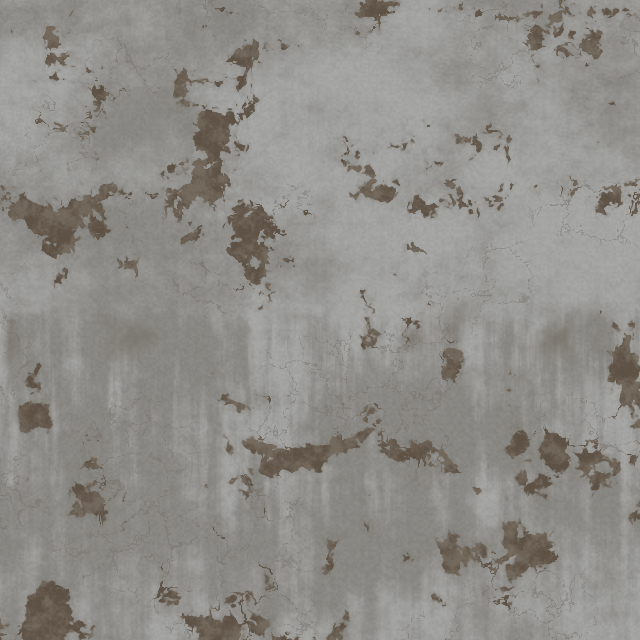
This texture is drawn by a Shadertoy shader. Its source:

```glsl
// Weathered concrete wall: pale grey plaster with soft clouds, runoff streaks
// below a seam, hairline cracks, and brown flaked patches. Flakes are layered
// noise cut by a threshold that drops along worn bands and along the cracks.

const vec3 PALE_PLASTER = vec3(0.645, 0.647, 0.640);
const vec3 DULL_PLASTER = vec3(0.535, 0.528, 0.510);
const vec3 STAIN        = vec3(0.450, 0.425, 0.390);
const vec3 DEEP_BROWN   = vec3(0.355, 0.308, 0.255);
const vec3 DUSTY_BROWN  = vec3(0.450, 0.408, 0.358);

const float SEAM_Y       = 0.50;   // runoff streaks start here
const float JOINT_Y      = 0.685;  // worn horizontal joint
const float COLUMN_X     = 0.33;   // worn vertical joint
const float FLAKE_SCALE  = 14.0;
const float CRACK_SCALE  = 15.0;
const float FLAKE_EDGE   = 0.018;
const float SOUND_CUT    = 0.695;  // flake threshold on sound plaster
const float WORN_CUT     = 0.515;  // flake threshold on worn plaster
const float GRAIN_AMOUNT = 0.035;

float hash(vec2 p) {
    return fract(sin(dot(p, vec2(127.1, 311.7))) * 43758.5453);
}

float noise(vec2 p) {
    vec2 i = floor(p), f = fract(p);
    f = f * f * (3.0 - 2.0 * f);
    return mix(mix(hash(i), hash(i + vec2(1, 0)), f.x),
               mix(hash(i + vec2(0, 1)), hash(i + vec2(1, 1)), f.x), f.y);
}

// Layered noise in 0..1; a higher gain gives a more ragged result.
float fbm(vec2 p, float gain) {
    float sum = 0.0, total = 0.0, weight = 1.0;
    for (int i = 0; i < 5; i++) {
        sum += weight * noise(p);
        total += weight;
        weight *= gain;
        p = p * 2.0 + 17.3;
    }
    return sum / total;
}

float band(float d, float width) {
    return exp(-d * d / (width * width));
}

// Gap between the two nearest cell centres: zero on a crack line.
float crackGap(vec2 p) {
    vec2 cell = floor(p), f = fract(p);
    float nearest = 8.0, second = 8.0;
    for (int y = -1; y <= 1; y++)
    for (int x = -1; x <= 1; x++) {
        vec2 o = vec2(x, y);
        vec2 centre = o + vec2(hash(cell + o), hash(cell + o + 57.0));
        float d = length(centre - f);
        second = min(second, max(nearest, d));
        nearest = min(nearest, d);
    }
    return second - nearest;
}

// How worn the plaster is, 0..1: joints, their crossing, edges and foot.
float wear(vec2 p) {
    vec2 q = p + 0.05 * (vec2(fbm(p * 9.0, 0.5), fbm(p * 9.0 + 40.0, 0.5)) - 0.5);
    float upper = smoothstep(SEAM_Y - 0.02, SEAM_Y + 0.05, q.y);
    float w = 0.85 * band(q.y - JOINT_Y, 0.030);
    w += 0.65 * upper * band(q.x - COLUMN_X, 0.050);
    w += 0.75 * band(q.x - 0.39, 0.09) * band(q.y - 0.63, 0.075);
    w += 0.80 * band(q.x - 0.10, 0.030) * band(q.y - 0.59, 0.085);
    w += 1.00 * band(q.y - 0.985, 0.012) * smoothstep(0.35, 0.5, q.x);
    w += 1.00 * band(q.x - 0.96, 0.050) * band(q.y - 0.26, 0.150);
    w += 0.45 * band(q.y - 0.31, 0.035);
    w += 0.45 * (1.0 - smoothstep(0.0, 0.18, q.y));
    float patchy = smoothstep(0.3, 0.7, noise(p * 8.0 + 5.0));
    return clamp(w * mix(0.45, 1.2, patchy), 0.0, 1.0);
}

void mainImage(out vec4 fragColor, in vec2 fragCoord) {
    vec2 p = fragCoord / iResolution.y;
    float lower = 1.0 - smoothstep(SEAM_Y - 0.03, SEAM_Y + 0.03, p.y);

    // Plaster: broad clouds, vertical runoff and fine grain
    float clouds = fbm(p * vec2(5.0, 6.0) + 3.0, 0.6);
    float streaks = fbm(vec2(p.x * 45.0, p.y * 4.0) + 11.0, 0.6) - 0.5;
    float runoff = lower * mix(0.35, 0.9, p.y / SEAM_Y);
    float tone = clouds + streaks * (0.12 + runoff) - 0.10 * runoff;
    tone += 0.25 * (fbm(p * 60.0, 0.7) - 0.5);
    vec3 col = mix(DULL_PLASTER, PALE_PLASTER, smoothstep(0.22, 0.70, tone));
    col += GRAIN_AMOUNT * (noise(p * 300.0) - 0.5);

    // Soft smudges just under the seam
    float smudge = smoothstep(0.5, 0.8, fbm(p * vec2(14.0, 9.0) + 23.0, 0.5));
    col = mix(col, STAIN, 0.75 * smudge * band(p.y - SEAM_Y + 0.025, 0.035));

    // Hairline cracks, present only in places
    vec2 bend = vec2(fbm(p * 22.0 + 7.0, 0.6), fbm(p * 22.0 + 31.0, 0.6)) - 0.5;
    float gap = crackGap(p * CRACK_SCALE + 1.6 * bend);
    float cracked = smoothstep(0.48, 0.66, noise(p * 9.0 + 61.0));
    float hairline = (1.0 - smoothstep(0.01, 0.045, gap)) * cracked;
    col = mix(col, STAIN, 0.42 * hairline);

    // Flakes: finer above the seam, larger and smoother below
    float ragged = mix(0.72, 0.57, lower);
    float flakeNoise = fbm(p * FLAKE_SCALE * vec2(1.1, 1.0) + 0.5 * bend + 71.0, ragged);
    float cut = mix(SOUND_CUT, WORN_CUT, wear(p));
    cut -= 0.09 * cracked * (1.0 - smoothstep(0.0, 0.14, gap));
    float depth = flakeNoise - cut;
    float halo = smoothstep(-0.11, 0.02, depth);
    float flake = smoothstep(-FLAKE_EDGE, FLAKE_EDGE, depth);
    float dust = smoothstep(0.3, 0.7, fbm(p * 38.0 + 91.0, 0.75));
    col = mix(col, STAIN, 0.20 * halo);
    col = mix(col, mix(DEEP_BROWN, DUSTY_BROWN, dust), 0.95 * flake);

    fragColor = vec4(col, 1.0);
}
```
